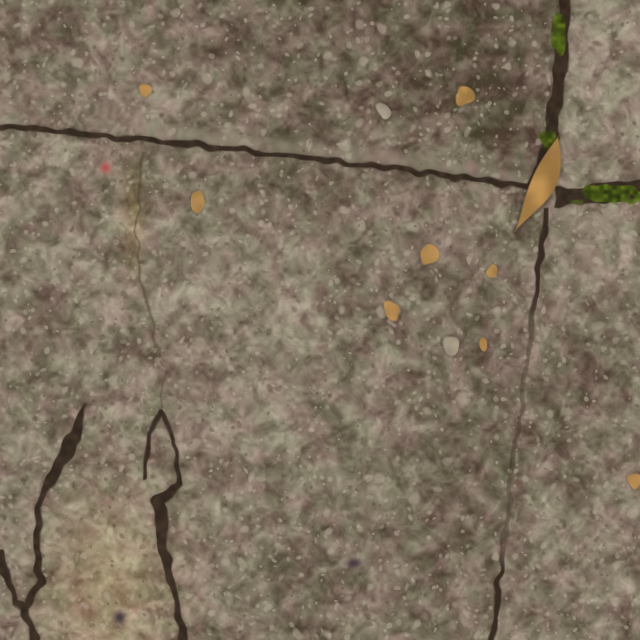
This texture is drawn by a WebGL 2 fragment shader. Its source:

```glsl
#version 300 es
precision highp float;
uniform vec2 u_resolution;
out vec4 outColor;

const vec3 STONE_DARK = vec3(.29, .245, .19);
const vec3 STONE_LIGHT = vec3(.64, .595, .52);
const vec3 SOIL = vec3(.2, .155, .12);
const vec3 MOSS = vec3(.29, .36, .09);
const vec3 OCHRE = vec3(.67, .51, .29);

float hash(vec2 p) {
  vec3 q = fract(p.xyx * .1031);
  q += dot(q, q.yzx + 33.33);
  return fract((q.x + q.y) * q.z);
}

float noise(vec2 p) {
  vec2 i = floor(p), f = fract(p);
  f = f * f * (3. - 2. * f);
  return mix(mix(hash(i), hash(i + vec2(1, 0)), f.x),
             mix(hash(i + vec2(0, 1)), hash(i + 1.), f.x), f.y);
}

float fbm(vec2 p) {
  float sum = 0., amp = .5;
  for (int i = 0; i < 4; i++, amp *= .55, p = p * 2.03 + 7.3) sum += amp * noise(p);
  return sum;
}

vec2 warp(vec2 p, float scale, float amount) {
  return p + amount * (vec2(noise(p * scale), noise(p * scale + 40.)) - .5);
}

// Soft ellipse
float blob(vec2 p, float x, float y, float rx, float ry) {
  vec2 d = (p - vec2(x, y)) / vec2(rx, ry);
  return exp(-dot(d, d));
}

float cover(float d, float edge) { return 1. - smoothstep(-edge, edge, d); }

// Distance to a tapered polyline; z is the half width
float path(vec2 p, vec3 pts[5]) {
  float best = 1.;
  for (int i = 0; i < 4; i++) {
    vec2 a = pts[i].xy, ab = pts[i + 1].xy - a;
    float t = clamp(dot(p - a, ab) / dot(ab, ab), 0., 1.);
    best = min(best, length(p - a - ab * t) - mix(pts[i].z, pts[i + 1].z, t));
  }
  return best;
}

// Grit: x is coverage, y a random shade
vec2 grit(vec2 p, float cells) {
  vec2 id = floor(p * cells);
  vec2 d = fract(p * cells) - .35 - .3 * vec2(hash(id + 11.), hash(id + 29.));
  float size = .12 + .2 * hash(id + 47.);
  return vec2(cover(length(d) - size, .12) * step(hash(id + cells), .2), hash(id + 83.));
}

// Broad light and dark areas of the slabs
float stains(vec2 p, float top, float right) {
  float t = .6 - .13 * top * (1. - right) * smoothstep(.15, .5, p.x);
  t -= .14 * blob(p, .62, .92, .25, .12) + .12 * blob(p, .8, .85, .06, .12);
  t -= .2 * (1. - top) * blob(p, .42, .7, .2, .055);
  t -= .2 * (1. - right) * blob(p, .74, .4, .1, .33);
  t -= .15 * blob(p, .56, .08, .17, .11);
  t += right * (.15 * smoothstep(.5, .8, p.y) - .22 * blob(p, .91, .38, .06, .18));
  return t + .1 * blob(p, .36, .5, .17, .16) + .1 * blob(p, .17, .12, .1, .18);
}

void main() {
  vec2 p = gl_FragCoord.xy / u_resolution;
  float edge = max(.002, 1.3 / min(u_resolution.x, u_resolution.y));
  vec2 w = warp(p, 55., .009), q = warp(p, 38., .012);

  // Slab boundaries
  float rise = w.y - (.802 - .082 * w.x - .04 * w.x * w.x);
  float side = w.x - (.768 + .127 * w.y);
  float top = cover(-rise, .004), right = cover(-side, .004);

  // Mottled stone, pale ledge and grit
  float tone = stains(p, top, right) + 1.05 * (fbm(q * 48.) - .5);
  tone += .45 * (fbm(p * 11.) - .5) + .28 * (noise(q * 140.) - .5);
  float ledge = top * cover(rise - .024, .012) * smoothstep(.15, .35, p.x) * (1. - right);
  tone = mix(tone, .6 + .25 * noise(p * 70.), .75 * ledge);
  vec3 col = mix(STONE_DARK, STONE_LIGHT, clamp(tone, 0., 1.15));
  col += vec3(.045, -.015, .025) * (noise(p * 42. + 70.) - .45);
  col += vec3(.05, .02, -.02) * (blob(p, .17, .07, .1, .15) + blob(p, .208, .66, .018, .08));
  for (float i = 0.; i < 3.; i++) {
    vec2 g = grit(w + i * .37, 38. + 27. * i);
    col = mix(col, mix(STONE_DARK, STONE_LIGHT, step(.3, g.y)) + .03, g.x * (.3 + .4 * g.y));
  }

  // Pebbles: centre and radius
  vec3 pebbles[10] = vec3[](vec3(.225, .857, .01), vec3(.725, .85, .016), vec3(.31, .685, .014),
    vec3(.672, .6, .014), vec3(.768, .576, .011), vec3(.614, .515, .014), vec3(.755, .463, .01),
    vec3(.992, .247, .011), vec3(.705, .462, .014), vec3(.6, .828, .011));
  for (int i = 0; i < 10; i++) {
    float d = length((w - pebbles[i].xy) * vec2(1.1, .9)) - pebbles[i].z;
    vec3 tint = i > 7 ? STONE_LIGHT : OCHRE;
    col *= 1. - .2 * cover(d - .002, .005);
    col = mix(col, tint * (.92 + .25 * noise(p * 80.)), .9 * cover(d, edge));
  }
  col = mix(col, vec3(.68, .32, .3), blob(p, .165, .738, .008, .008));
  col = mix(col, vec3(.29, .23, .25), blob(p, .187, .035, .009, .01) + blob(p, .553, .12, .012, .008));

  // Cracks: left branch, corner loop, split, stem
  float gap = path(w, vec3[](vec3(.135, .37, .001), vec3(.114, .315, .012),
    vec3(.06, .21, .004), vec3(.062, .09, .006), vec3(.038, .05, .005)));
  gap = min(gap, path(w, vec3[](vec3(0, .135, .007), vec3(.022, .06, .004),
    vec3(.038, .05, .006), vec3(.052, .02, .004), vec3(.055, 0, .008))));
  gap = min(gap, path(w, vec3[](vec3(.225, .255, .004), vec3(.232, .325, .003),
    vec3(.252, .36, .004), vec3(.272, .31, .003), vec3(.279, .245, .005))));
  gap = min(gap, path(w, vec3[](vec3(.279, .245, .005), vec3(.248, .215, .012),
    vec3(.255, .14, .008), vec3(.278, .06, .004), vec3(.284, 0, .007))));
  float hairline = path(w, vec3[](vec3(.225, .76, .002), vec3(.212, .64, .001),
    vec3(.223, .54, .002), vec3(.257, .42, .001), vec3(.254, .36, .001)));
  col = mix(col, STONE_DARK, .6 * cover(hairline, .003));

  // Joints between slabs
  gap = min(gap, max(abs(rise) - .0045, p.x - .835));
  gap = min(gap, path(w, vec3[](vec3(.886, 1.02, .011), vec3(.87, .85, .01),
    vec3(.862, .79, .011), vec3(.848, .74, .009), vec3(.828, .71, .006))));
  gap = min(gap, max(abs(w.y - .604 - .1 * w.x) - .014, .868 - w.x));
  float seam = max(abs(side) - .004, p.y - .675);
  float depth = .35 + .6 * smoothstep(.46, .56, p.y) + .6 * cover(p.y - .125, .025);
  col = mix(col, SOIL, depth * cover(seam, edge)) * (1. - .22 * cover(gap, .009));
  col = mix(col, SOIL * (.85 + .4 * noise(p * 110.)), .94 * cover(gap, edge));

  // Moss tufts
  float tufts = blob(p, .873, .945, .013, .04) + blob(p, .854, .785, .016, .025);
  tufts += blob(p, .95, .695, .08, .018);
  float mossy = smoothstep(.42, .62, tufts * (.5 + noise(p * 75.)));
  col = mix(col, MOSS * (.55 + .8 * noise(p * 150.)), .88 * mossy);

  // Fallen leaf with shadow
  vec2 axis = vec2(.066, .146), tip = p - vec2(.806, .64);
  float t = clamp(dot(tip, axis) / dot(axis, axis), 0., 1.);
  float bulge = sin(3.1416 * pow(t, 1.2));
  float offset = dot(tip, normalize(vec2(axis.y, -axis.x))) - .009 * bulge;
  float leaf = max(abs(offset) - .0195 * bulge, length(tip - axis * .5) - .082);
  vec3 leafColor = mix(OCHRE * .85, OCHRE * 1.13, noise(p * 45.));
  col *= 1. - .35 * cover(leaf - .002, .007);
  outColor = vec4(mix(col, leafColor, cover(leaf, edge)), 1.);
}
```
